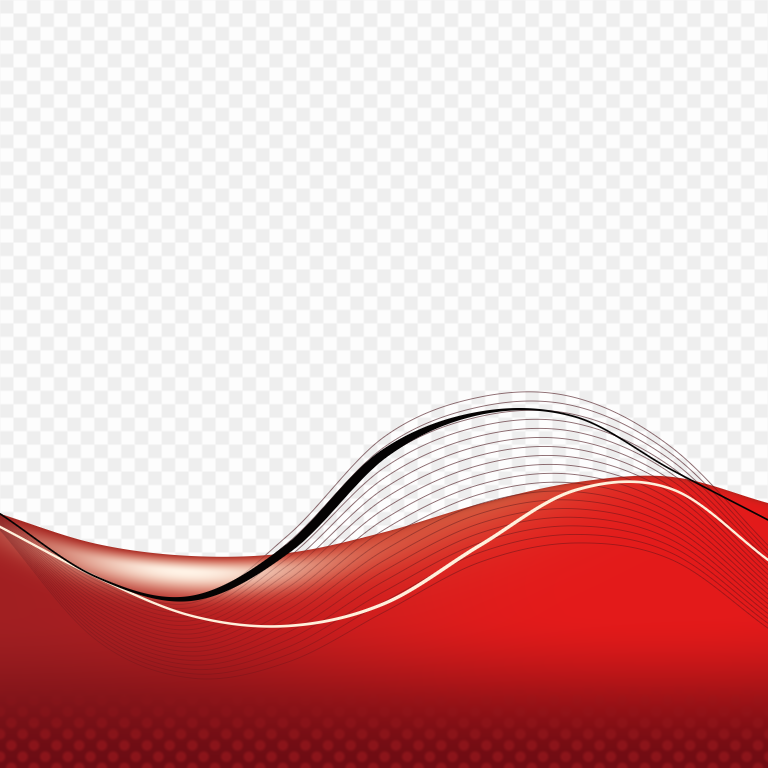
Give the GLSL for this background, as a Shadertoy shader.

```glsl
const int KNOTS = 9;
const int STRANDS = 18;
const float CHECKER_CELLS = 57.0;
const float DOT_CELLS = 48.0;
const float STRAND_HALF_WIDTH = 0.0006;

const vec3 CHECK_LIGHT = vec3(0.992);
const vec3 CHECK_GREY = vec3(0.932);
const vec3 BRIGHT_RED = vec3(0.89, 0.10, 0.10);
const vec3 MAROON = vec3(0.63, 0.12, 0.13);
const vec3 DEEP_RED = vec3(0.40, 0.04, 0.07);
const vec3 DOT_RED = vec3(0.58, 0.09, 0.11);
const vec3 ORANGE = vec3(0.83, 0.43, 0.29);
const vec3 CREAM = vec3(1.0, 0.95, 0.90);
const vec3 RIM = vec3(0.62, 0.14, 0.10);
const vec3 STRAND = vec3(0.27, 0.06, 0.09);
const vec3 INK = vec3(0.02, 0.01, 0.01);
const vec3 IVORY = vec3(1.0, 0.94, 0.86);

// Curve heights at even steps across the canvas
const float WAVE[KNOTS] = float[](0.331, 0.292, 0.276, 0.280, 0.307, 0.344, 0.372, 0.379, 0.345);
const float RIBBON[KNOTS] = float[](0.331, 0.249, 0.221, 0.286, 0.409, 0.462, 0.457, 0.388, 0.323);
const float THREAD[KNOTS] = float[](0.314, 0.249, 0.198, 0.185, 0.214, 0.290, 0.362, 0.363, 0.271);
const float FAN_TOP[KNOTS] = float[](0.331, 0.249, 0.215, 0.303, 0.431, 0.483, 0.482, 0.417, 0.290);
const float FAN_BASE[KNOTS] = float[](0.310, 0.167, 0.117, 0.138, 0.203, 0.268, 0.293, 0.271, 0.182);

// Smooth spline: height in x, slope in y
vec2 spline(float h[KNOTS], float x) {
    float s = clamp(x, 0.0, 1.0) * float(KNOTS - 1);
    int i = min(int(s), KNOTS - 2);
    float t = s - float(i);
    float b = h[i];
    float c = h[i + 1];
    float a = i > 0 ? h[max(i - 1, 0)] : 2.0 * b - c;
    float d = i < KNOTS - 2 ? h[min(i + 2, KNOTS - 1)] : 2.0 * c - b;
    float k1 = 0.5 * (c - a);
    float k2 = a - 2.5 * b + 2.0 * c - 0.5 * d;
    float k3 = 0.5 * (d - a) + 1.5 * (b - c);
    float height = b + t * (k1 + t * (k2 + t * k3));
    float slope = (k1 + t * (2.0 * k2 + 3.0 * t * k3)) * float(KNOTS - 1);
    return vec2(height, slope);
}

// Signed distance below the curve
float below(vec2 curve, float y) {
    return (curve.x - y) * inversesqrt(1.0 + curve.y * curve.y);
}

float cover(float inside, float pixel) {
    return clamp(inside / pixel + 0.5, 0.0, 1.0);
}

float stroke(vec2 curve, float y, float halfWidth, float pixel) {
    return cover(halfWidth - abs(below(curve, y)), pixel);
}

float bell(float v, float width) {
    return exp(-v * v / (width * width));
}

vec3 checkerboard(vec2 p, float pixel) {
    vec2 wave = sin(3.14159265 * CHECKER_CELLS * vec2(p.x, 1.0 - p.y));
    vec2 side = clamp(wave / (3.14159265 * CHECKER_CELLS * pixel), -1.0, 1.0);
    return mix(CHECK_LIGHT, CHECK_GREY, 0.5 + 0.5 * side.x * side.y);
}

vec3 redBody(vec2 p, float depth, float pixel) {
    float far = length((p - vec2(0.85, 0.27)) * vec2(0.85, 1.2));
    vec3 color = mix(BRIGHT_RED, MAROON, smoothstep(0.1, 0.75, far));
    float low = 1.0 - smoothstep(0.0, 0.2, p.y);
    color = mix(color, DEEP_RED, 0.9 * low);

    // Diagonal halftone near the base
    vec2 cell = fract(vec2(p.x + p.y, p.x - p.y) * DOT_CELLS * 0.7071) - 0.5;
    float soft = pixel * DOT_CELLS + 0.08;
    float dots = 1.0 - smoothstep(0.32 - soft, 0.32 + soft, length(cell));
    color = mix(color, DOT_RED, dots * 0.75 * (1.0 - smoothstep(0.02, 0.12, p.y)));

    // Satin sheen below the crest
    float warm = bell(p.x - 0.62, 0.19) * exp(-max(depth, 0.0) / 0.038);
    color = mix(color, ORANGE, 0.85 * warm);
    float offset = depth - 0.021;
    float glow = bell(offset, offset > 0.0 ? 0.031 : 0.020);
    color = mix(color, ORANGE, 0.9 * glow * bell(p.x - 0.27, 0.25));
    float core = bell(offset, offset > 0.0 ? 0.023 : 0.014);
    color = mix(color, CREAM, core * bell(p.x - 0.24, 0.16));
    return mix(color, RIM, 0.7 * exp(-max(depth, 0.0) / 0.003));
}

void mainImage(out vec4 fragColor, in vec2 fragCoord) {
    vec2 p = fragCoord / iResolution.xy;
    float pixel = 1.0 / min(iResolution.x, iResolution.y);

    float depth = below(spline(WAVE, p.x), p.y);
    float body = cover(depth, pixel);
    vec3 color = mix(checkerboard(p, pixel), redBody(p, depth, pixel), body);

    // Fan of fine strands
    vec2 fanTop = spline(FAN_TOP, p.x);
    vec2 fanBase = spline(FAN_BASE, p.x);
    float strandAlpha = mix(0.62, mix(0.22, 0.42, smoothstep(0.3, 0.6, p.x)), body);
    for (int i = 0; i < STRANDS; i++) {
        vec2 strand = mix(fanTop, fanBase, float(i) / float(STRANDS - 1));
        color = mix(color, STRAND, strandAlpha * stroke(strand, p.y, STRAND_HALF_WIDTH, pixel));
    }

    // Ivory thread and swelling black ribbon
    color = mix(color, IVORY, stroke(spline(THREAD, p.x), p.y, 0.0015 + 0.0008 * bell(p.x - 0.6, 0.2), pixel));
    float swell = 0.0011 + 0.0052 * bell(p.x - 0.45, 0.14) + 0.0018 * bell(p.x - 0.28, 0.09);
    color = mix(color, INK, stroke(spline(RIBBON, p.x), p.y, swell, pixel));
    fragColor = vec4(color, 1.0);
}
```
